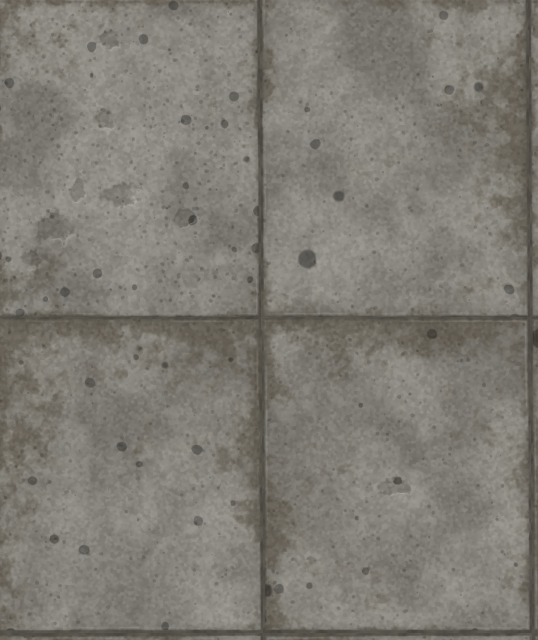
This texture is drawn by a Shadertoy shader. Its source:

```glsl
// Worn concrete paving: a two by two grid of slabs with thin dark joints.
// Layered cellular noise gives mottling, grain and stains creeping in from
// the edges; sparse cells give pits, and a short loop gives spalled chips.

#define SLAB vec2(0.420, 0.493)      // slab size, in canvas heights
#define ORIGIN vec2(-0.0115, 0.011)  // lower left joint crossing
#define JOINT vec2(0.0034, 0.0024)   // half widths: upright, level
#define PALE vec3(0.566, 0.556, 0.526)
#define COOL vec3(0.470, 0.458, 0.432)
#define STAIN vec3(0.375, 0.350, 0.307)
#define GROUT vec3(0.325, 0.315, 0.285)
#define GRAIN 0.075
#define CHIPS 7

vec3 hash3(vec2 p) {
    vec3 q = fract(p.xyx * vec3(0.1031, 0.1030, 0.0973));
    q += dot(q, q.yxz + 33.33);
    return fract((q.xxy + q.yzz) * q.zyx);
}

// Smooth cellular noise: random cell values blended by distance
float cellNoise(vec2 p) {
    vec2 base = floor(p);
    float sum = 0.0, total = 0.0;
    for (int j = -1; j <= 1; j++)
    for (int i = -1; i <= 1; i++) {
        vec2 cell = base + vec2(i, j);
        vec3 h = hash3(cell);
        vec2 v = cell + h.xy - p;
        float w = exp(-6.0 * dot(v, v));
        sum += w * h.z;
        total += w;
    }
    return sum / total;
}

float layered(vec2 p, int octaves) {
    float sum = 0.0, total = 0.0, amp = 1.0;
    for (int i = 0; i < octaves; i++) {
        sum += amp * cellNoise(p);
        total += amp;
        amp *= 0.58;
        p = mat2(1.6, 1.2, -1.2, 1.6) * p + 7.3;
    }
    return sum / total;
}

// Scattered round pits; density is the share of cells that hold one
float pits(vec2 p, float scale, float density) {
    p *= scale;
    vec2 base = floor(p);
    float depth = 0.0, soft = max(0.12, 1.5 * scale / iResolution.y);
    for (int j = -1; j <= 1; j++)
    for (int i = -1; i <= 1; i++) {
        vec2 cell = base + vec2(i, j);
        vec3 h = hash3(cell + scale);
        float radius = 0.4 * smoothstep(1.0 - density, 1.0, h.z);
        depth = max(depth, smoothstep(0.0, soft, radius - length(cell + h.xy - p)));
    }
    return depth;
}

// Reach of the edge stains: left, right, bottom, top
vec4 stainReach(vec2 id) {
    vec2 m = mod(id, 2.0);
    vec4 lower = mix(vec4(0.13, 0.035, 0.01, 0.08), vec4(0.05, 0.035, 0.01, 0.065), m.x);
    vec4 upper = mix(vec4(0.035, 0.015, 0.01, 0.01), vec4(0.02, 0.055, 0.035, 0.025), m.x);
    return mix(lower, upper, m.y);
}

void mainImage(out vec4 fragColor, in vec2 fragCoord) {
    vec2 p = fragCoord / iResolution.y;
    p.x += 0.006 * (p.y - 0.5);

    // Slab grid
    vec2 grid = (p - ORIGIN) / SLAB;
    vec2 id = vec2(floor(grid.x), min(floor(grid.y), 1.0));
    vec2 local = (grid - id) * SLAB;
    vec2 q = p + 17.0 * id + 40.0;
    float wear = id == vec2(0.0, 1.0) ? 1.0 : 0.12;

    // Mottled surface
    float broad = layered(q * 6.0, 5);
    float fine = layered(q * 55.0, 3);
    float tone = layered(q * 8.0 + 31.0, 4);
    vec3 color = mix(PALE, COOL, smoothstep(0.3, 0.78, tone));

    // Edge stains with a crumbly outline
    vec4 edges = abs(vec4(local.x, SLAB.x - local.x, local.y, SLAB.y - local.y));
    vec4 creep = exp(-edges / stainReach(id));
    float edge = max(max(creep.x, creep.y), max(creep.z, creep.w));
    float patches = id.y < 0.5 ? 0.13 : 0.0;
    float stain = 0.7 * edge + patches + 1.5 * (broad - 0.5) + 0.9 * (fine - 0.5);
    color = mix(color, STAIN, 0.8 * smoothstep(0.32, 0.85, stain));

    // Grain and pits
    color += GRAIN * (cellNoise(q * 210.0) - 0.5) + 0.06 * (fine - 0.5);
    vec2 rough = q + 0.006 * (vec2(fine, broad) - 0.5);
    color *= 1.0 - 0.16 * pits(rough, 95.0, 0.12 + 0.25 * wear);
    color *= 1.0 - 0.28 * pits(rough, 42.0, 0.03 + 0.11 * wear);
    color *= 1.0 - 0.36 * pits(rough, 22.0, 0.025);

    // Spalled chips: sunken floor, one lit rim and one shaded rim
    for (int i = 0; i < CHIPS; i++) {
        vec3 h = hash3(id * 9.0 + vec2(float(i) * 5.0 + 3.0, 21.0));
        vec3 k = hash3(h.xy * 90.0 + 4.0);
        vec2 v = local - SLAB * (0.1 + 0.8 * h.xy);
        float d = length(v / mix(vec2(0.010), vec2(0.030, 0.022), k.xy)) - 1.0 + 1.6 * (fine - 0.5);
        float side = dot(v, vec2(0.5, -0.86)) / (length(v) + 0.001);
        float present = step(h.z, wear);
        color -= present * 0.065 * smoothstep(0.15, -0.25, d);
        color += present * 0.085 * side * exp(-22.0 * d * d);
    }

    // Joints: soft grime, pale worn lip, dark grout
    vec2 line = vec2(round(grid.x), min(round(grid.y), 1.0));
    vec2 gap = abs(grid - line) * SLAB + 0.0022 * (fine - 0.5);
    vec2 width = JOINT + vec2(0.0, line.y < 0.5 ? 0.002 : 0.0);
    float d = min(gap.x - width.x, gap.y - width.y);
    float blur = max(0.0012, 1.0 / iResolution.y);
    color *= 1.0 - 0.13 * exp(-max(d, 0.0) / 0.006);
    color += 0.08 * smoothstep(0.4, 0.75, tone) * exp(-pow((d - 0.0035) / 0.0016, 2.0));
    vec3 grout = GROUT * (0.8 + 0.4 * fine);
    color = mix(grout, color, smoothstep(-blur, blur, d));

    fragColor = vec4(clamp(color, 0.0, 1.0), 1.0);
}
```
